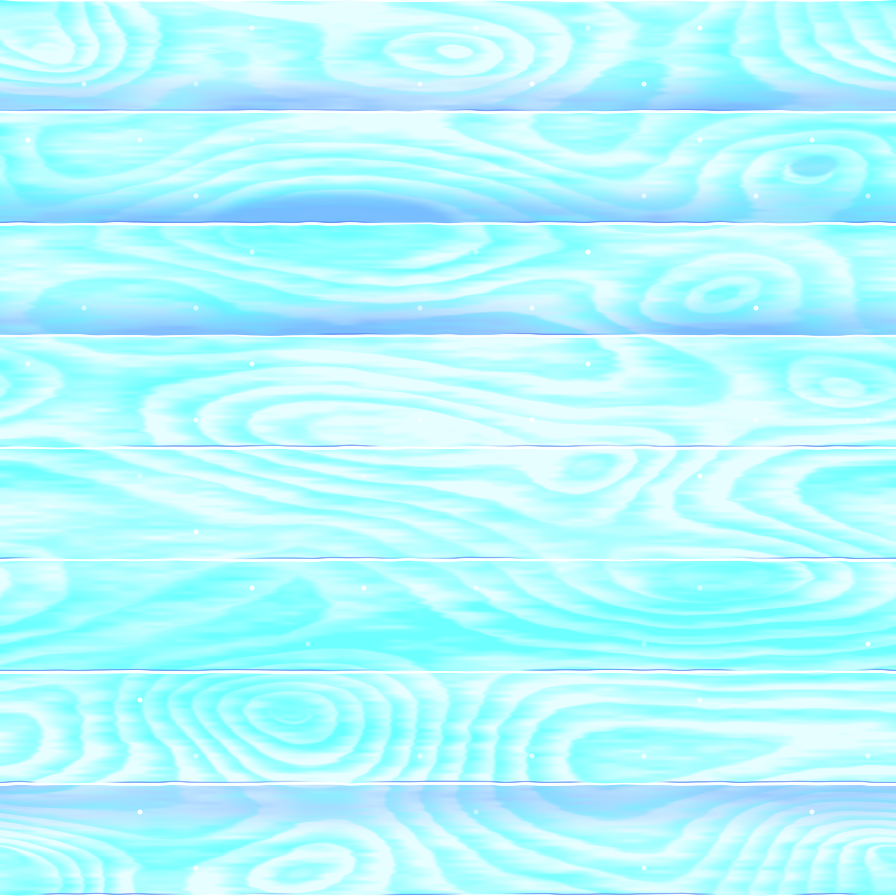
A WebGL 2 fragment shader for this texture:

```glsl
#version 300 es
precision highp float;
// Eight horizontal whitewashed planks in pale cyan, tiling in both directions.
// Grain lines are level sets of a smooth minimum of distances to stretched knots,
// overlaid with noise fibres, blue shading, white seams and scattered nail dots.

uniform vec2 u_resolution;
out vec4 fragColor;

const float PLANKS = 8.0;
const vec3 DEEP_CYAN = vec3(0.43, 1.0, 1.0);
const vec3 PALE_WASH = vec3(0.90, 0.995, 1.0);
const vec3 SHADE_BLUE = vec3(0.46, 0.70, 1.0);
const vec3 GAP_BLUE = vec3(0.35, 0.52, 0.95);

// Knots: centre x, centre y, horizontal stretch, core size (negative = pale core)
const vec4 KNOTS[12] = vec4[12](
    vec4(0.91, 0.81, 2.0, 0.012), vec4(0.845, 0.668, 2.6, 0.008),
    vec4(0.67, 0.486, 2.0, 0.014), vec4(0.36, 0.215, 2.0, 0.012),
    vec4(0.36, 0.03, 2.4, 0.010), vec4(0.03, 0.935, 2.6, -0.012),
    vec4(0.52, 0.94, 2.4, -0.008), vec4(0.39, 0.742, 3.4, 0.036),
    vec4(0.92, 0.57, 2.8, -0.010), vec4(0.42, 0.515, 4.0, -0.024),
    vec4(0.81, 0.35, 4.0, 0.024), vec4(0.99, 0.035, 1.8, 0.014));

float hash(vec2 p) {
    vec3 q = fract(p.xyx * 0.1031);
    q += dot(q, q.yzx + 33.33);
    return fract((q.x + q.y) * q.z);
}

// Value noise over the unit square, periodic with the given number of cells
float noise(vec2 p, vec2 cells) {
    p *= cells;
    vec2 i = floor(p), f = fract(p);
    f = f * f * (3.0 - 2.0 * f);
    vec2 a = mod(i, cells), b = mod(i + 1.0, cells);
    return mix(mix(hash(a), hash(vec2(b.x, a.y)), f.x),
               mix(hash(vec2(a.x, b.y)), hash(b), f.x), f.y);
}

// x: distance-like ring field, y: signed mask of the flat knot cores
vec2 knotField(vec2 p) {
    float sum = 0.0, core = 0.0;
    for (int i = 0; i < 12; i++) {
        vec4 k = KNOTS[i];
        vec2 d = fract(p - k.xy + 0.5) - 0.5;
        float r = length(d / vec2(k.z, 1.0));
        sum += exp(-34.0 * (r - abs(k.w)));
        core += sign(k.w) * (1.0 - smoothstep(0.8, 1.15, r / abs(k.w)));
    }
    return vec2(-log(sum) / 34.0, core);
}

void main() {
    vec2 p = gl_FragCoord.xy / u_resolution;
    float px = 1.0 / min(u_resolution.x, u_resolution.y);
    int row = int(min(floor(p.y * PLANKS), PLANKS - 1.0));
    float v = fract(p.y * PLANKS);

    // Fibres: long soft streaks and short fine ones
    float patches = noise(p, vec2(5.0, 17.0));
    float streak = noise(p, vec2(11.0, 90.0));
    float fibre = noise(p, vec2(34.0, 260.0));

    // Grain: saw-shaped rings along the warped knot field
    vec2 warp = vec2(noise(p, vec2(4.0, 9.0)), noise(p, vec2(7.0, 6.0))) - 0.5;
    vec2 field = knotField(p + warp * vec2(0.09, 0.03));
    float phase = 62.0 * (field.x + 0.05 * noise(p, vec2(3.0, 7.0))
        + 0.012 * noise(p, vec2(8.0, 22.0))) + 0.16 * (fibre + streak);
    float width = fwidth(phase);
    float saw = fract(phase);
    float ring = smoothstep(0.0, 0.8, saw) * (1.0 - smoothstep(1.0 - max(0.18, width), 1.0, saw));
    float contrast = (0.25 + 0.5 * noise(p, vec2(6.0, 13.0)))
        * (1.0 - smoothstep(0.35, 0.9, width)) * (1.0 - 0.8 * min(abs(field.y), 1.0));

    // Tone of each plank, from bottom to top
    float plankTone = float[8](0.02, 0.02, -0.12, 0.04, 0.19, 0.0, -0.05, 0.14)[row];
    float tone = 0.5 + plankTone + 0.65 * (patches - 0.5) + 0.36 * (streak - 0.5)
        + 0.26 * (fibre - 0.5) + contrast * (ring - 0.42) - 0.28 * field.y;
    vec3 color = mix(DEEP_CYAN, PALE_WASH, clamp(tone, 0.0, 1.0));

    // Blue shading along the lower edge of the top planks and the upper edge of the lowest
    float shade = row >= 5 ? 1.0 - smoothstep(0.0, 0.42, v) : 0.0;
    if (row == 0) shade = 0.85 * smoothstep(0.5, 1.0, v);
    shade *= 0.25 + 0.6 * noise(p, vec2(6.0, 24.0)) + 0.35 * (streak - 0.5) + 0.25 * (fibre - 0.5);
    shade += row == 6 ? 0.5 * max(field.y, 0.0) * (1.0 - v) : 0.0;
    color = mix(color, SHADE_BLUE, clamp(shade, 0.0, 0.85));

    // Seams: ragged white edge with a broken dark gap above it
    float seamRow = floor(p.y * PLANKS + 0.5);
    vec2 along = vec2(p.x, mod(seamRow, PLANKS) / PLANKS);
    float ragged = noise(along, vec2(46.0, 8.0)) - 0.5;
    float wear = noise(along, vec2(13.0, 8.0));
    float edge = p.y - seamRow / PLANKS + 0.0014 * ragged;
    float gap = 1.0 - smoothstep(0.0004, 0.0004 + px, abs(edge - 0.0022));
    color = mix(color, GAP_BLUE, gap * smoothstep(0.45, 0.8, wear) * 0.7);
    float halfWidth = 0.0009 + 0.0009 * wear;
    float seam = 1.0 - smoothstep(halfWidth - 0.5 * px, halfWidth + 0.5 * px, abs(edge));
    color = mix(color, vec3(1.0), 0.95 * seam);

    // Nail dots: about half the cells of a checkerboard
    vec2 cell = floor(p * 16.0);
    float chance = hash(cell + 7.0);
    float present = mod(cell.x + cell.y, 2.0) * step(0.5, chance);
    float nail = length(fract(p * 16.0) - 0.5) / 16.0;
    float dotMask = 1.0 - smoothstep(0.0028 - 0.5 * px, 0.0028 + 0.5 * px, nail);
    color = mix(color, vec3(1.0), dotMask * present * mix(0.4, 1.0, hash(cell + 31.0)));

    fragColor = vec4(color, 1.0);
}
```
